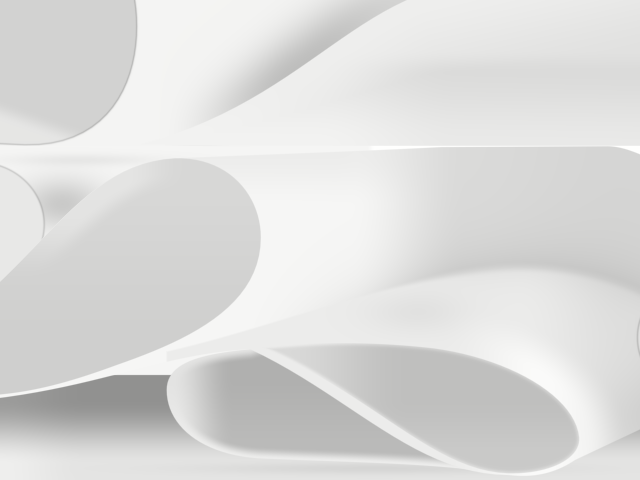
Write a Shadertoy shader that draws this background.

```glsl
// Curled sheets of white paper above a softly shadowed floor.
// Each sheet is a closed path of Bezier curves, turned into a signed distance;
// layers are painted back to front and shaded with gradients and soft glows.

vec2 p;          // current point: canvas of 7.68 x 5.76 units, y runs downward
vec2 pen;        // end of the path so far
float nearest;   // squared distance to the path
float side;      // flips at each crossing, -1 inside

void moveTo(float x, float y) {
    pen = vec2(x, y);
    nearest = 1e4;
    side = 1.0;
}

void lineTo(float x, float y) {
    vec2 b = vec2(x, y), e = b - pen, w = p - pen;
    vec2 q = w - e * clamp(dot(w, e) / dot(e, e), 0.0, 1.0);
    nearest = min(nearest, dot(q, q));
    bool above = p.y >= pen.y, below = p.y < b.y;
    bool leftOf = e.x * w.y > e.y * w.x;
    if ((above && below && leftOf) || (!above && !below && !leftOf)) side = -side;
    pen = b;
}

void curveTo(float bx, float by, float cx, float cy, float dx, float dy) {
    vec2 a = pen, b = vec2(bx, by), c = vec2(cx, cy), d = vec2(dx, dy);
    for (int i = 1; i <= 22; i++) {
        float t = float(i) / 22.0, s = 1.0 - t;
        vec2 q = s*s*s*a + 3.0*s*s*t*b + 3.0*s*t*t*c + t*t*t*d;
        lineTo(q.x, q.y);
    }
}

float pathDistance() { return side * sqrt(nearest); }

float fill(float d) {
    float w = 4.6 / iResolution.y;
    return smoothstep(w, -w, d);
}

float glow(vec2 center, vec2 radius) {
    vec2 q = (p - center) / radius;
    return exp(-dot(q, q));
}

float line(float d, float width) { return exp(-d * d / (width * width)); }

float ellipse(vec2 center, vec2 radius) {
    return (length((p - center) / radius) - 1.0) * min(radius.x, radius.y);
}

void mainImage(out vec4 fragColor, in vec2 fragCoord) {
    p = fragCoord / iResolution.xy * vec2(7.68, -5.76) + vec2(0.0, 5.76);

    // Upper right sheet and the shadow it casts on the one behind
    moveTo(5.0, -0.05);
    curveTo(4.0, 0.35, 3.3, 1.3, 1.7, 1.73);
    lineTo(9.0, 1.9); lineTo(9.0, -1.0); lineTo(5.0, -0.05);
    float d = pathDistance();
    float tone = 0.955 - 0.21 * line(d, 0.42) * smoothstep(1.9, 3.5, p.x)
               * (1.0 - 0.4 * smoothstep(3.7, 4.9, p.x));
    float sheet = mix(0.935, 0.88, smoothstep(0.0, 1.4, -d))
                - 0.035 * smoothstep(0.6, 0.9, p.y) * smoothstep(3.8, 5.5, p.x)
                + 0.015 * smoothstep(1.0, 1.7, p.y);
    tone = mix(tone, sheet, fill(d));

    // Upper left roll
    moveTo(1.6, -0.1);
    curveTo(1.75, 0.6, 1.55, 1.76, 0.3, 1.74);
    lineTo(-0.5, 1.7); lineTo(-0.5, -0.1); lineTo(1.6, -0.1);
    d = pathDistance();
    sheet = mix(0.825, 0.9, smoothstep(0.0, 0.25, p.y - 1.2 - 0.35 * p.x));
    tone = mix(tone, sheet, fill(d)) - 0.13 * line(d, 0.012);

    // Bright gap below the upper sheets, with a small roll at the left
    float gap = 0.96 + 0.04 * smoothstep(4.4, 4.5, p.x)
              - 0.17 * glow(vec2(0.75, 2.45), vec2(0.5, 0.3))
              - 0.05 * glow(vec2(1.0, 1.92), vec2(0.9, 0.07));
    d = ellipse(vec2(-0.25, 2.7), vec2(0.78, 0.75));
    gap = mix(gap, 0.91, fill(d)) - 0.12 * line(d, 0.012);
    tone = mix(tone, gap, fill(1.75 - p.y));

    // Floor in shadow
    float ground = mix(0.57, 0.895, smoothstep(4.8, 5.58, p.y))
                 + 0.04 * smoothstep(1.0, 0.0, p.x)
                 - 0.06 * glow(vec2(4.5, 5.62), vec2(2.0, 0.07));
    tone = mix(tone, ground, fill(4.5 - p.y));

    // Lower left loop
    moveTo(3.0, 4.19);
    curveTo(2.4, 4.25, 2.0, 4.35, 2.0, 4.68);
    curveTo(2.0, 5.1, 2.4, 5.45, 3.1, 5.5);
    curveTo(4.0, 5.54, 4.8, 5.55, 5.5, 5.62);
    lineTo(6.1, 5.7); lineTo(3.3, 4.1); lineTo(3.0, 4.19);
    d = pathDistance();
    sheet = mix(0.89, 0.69, smoothstep(2.05, 2.8, p.x) * smoothstep(0.0, 0.14, -d))
          + 0.04 * smoothstep(4.5, 5.4, p.y);
    tone = mix(tone, sheet, fill(d));

    // Right opening of the lower roll: distance only, painted further on
    moveTo(3.15, 4.17);
    curveTo(3.8, 4.1, 4.5, 4.1, 5.2, 4.18);
    curveTo(6.1, 4.3, 6.9, 4.75, 6.95, 5.25);
    curveTo(6.97, 5.5, 6.6, 5.69, 6.1, 5.68);
    curveTo(5.2, 5.65, 4.5, 4.75, 3.15, 4.17);
    float opening = pathDistance();

    // Soft fold across the great sheet
    moveTo(2.0, 4.22);
    curveTo(3.2, 3.95, 4.7, 3.35, 5.9, 3.23);
    curveTo(6.6, 3.16, 7.3, 3.3, 7.9, 3.62);
    lineTo(7.9, 8.0); lineTo(2.0, 8.0); lineTo(2.0, 4.22);
    float fold = pathDistance(), soft = mix(0.015, 0.08, smoothstep(4.0, 6.0, p.x));
    float upper = mix(0.965, 0.855, smoothstep(4.2, 5.6, p.x))
                - 0.02 * smoothstep(5.5, 7.5, p.x)
                - 0.04 * smoothstep(2.5, 1.8, p.y) * smoothstep(5.5, 4.0, p.x)
                - 0.07 * exp(-abs(fold) / 0.3) * smoothstep(2.8, 5.0, p.x);
    float lower = 0.925 - 0.05 * smoothstep(6.2, 7.5, p.x)
                - 0.04 * exp(-abs(fold) / 0.2) * smoothstep(4.5, 6.0, p.x)
                - 0.04 * glow(vec2(5.0, 3.75), vec2(0.6, 0.25))
                - 0.04 * glow(vec2(7.7, 5.0), vec2(0.5, 0.5))
                + 0.07 * smoothstep(0.6, 0.1, opening) * smoothstep(5.3, 6.8, p.x);
    sheet = mix(upper, lower, smoothstep(soft, -soft, fold));
    d = ellipse(vec2(8.0, 4.05), vec2(0.35, 0.5));
    sheet = mix(sheet, 0.88, fill(d)) - 0.12 * line(d, 0.012);

    // Outline of the great sheet
    moveTo(-0.3, 3.65);
    curveTo(0.6, 2.9, 1.1, 1.95, 2.1, 1.9);
    curveTo(3.0, 1.86, 4.0, 1.83, 5.3, 1.765);
    lineTo(7.3, 1.755);
    curveTo(7.5, 1.76, 7.7, 1.86, 7.9, 1.95);
    lineTo(7.9, 5.05); lineTo(6.9, 5.52);
    curveTo(6.75, 5.62, 6.5, 5.75, 6.1, 5.7);
    curveTo(5.0, 5.7, 4.2, 4.75, 3.0, 4.19);
    curveTo(1.9, 4.25, 1.2, 4.66, -0.3, 4.81);
    lineTo(-0.3, 3.65);
    tone = mix(tone, sheet, fill(pathDistance()));

    // Inside of the large left loop
    moveTo(-0.3, 3.65);
    curveTo(0.6, 2.9, 1.1, 1.95, 2.1, 1.9);
    curveTo(2.75, 1.88, 3.13, 2.35, 3.13, 2.85);
    curveTo(3.13, 3.7, 2.2, 4.1, 1.4, 4.38);
    curveTo(0.8, 4.6, 0.3, 4.74, -0.3, 4.75);
    lineTo(-0.3, 3.65);
    d = pathDistance();
    sheet = 0.845 - 0.035 * smoothstep(2.0, 4.3, p.y)
          + 0.05 * smoothstep(0.4, 0.15, -d) * smoothstep(2.2, 1.5, p.x) * smoothstep(3.4, 2.6, p.y);
    tone = mix(tone, sheet, fill(d));

    // Inside of the lower right opening
    sheet = mix(0.85, 0.75, smoothstep(3.4, 4.9, p.x))
          + 0.04 * smoothstep(4.8, 5.5, p.y) + 0.07 * line(opening, 0.03);
    tone = mix(tone, sheet, fill(opening));

    fragColor = vec4(vec3(tone, tone, tone - 0.004), 1.0);
}
```
